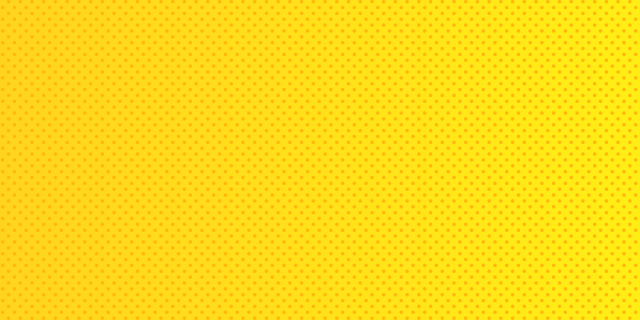
This pattern is drawn by a Shadertoy shader. Its source:

```glsl
#define DOTS_DOWN 27.3
#define DOT_RADIUS 0.150
#define DOT_ORIGIN vec2(0.0268, 0.9948)
#define DOT_COLOR vec3(1.0, 0.725, 0.045)
#define LEFT_COLOR vec3(1.0, 0.832, 0.122)
#define RIGHT_COLOR vec3(1.0, 0.934, 0.082)

// Distance to the nearest centre of a square grid with unit pitch
float gridDistance(vec2 p) {
    return length(fract(p + 0.5) - 0.5);
}

// Two interleaved grids form the staggered rows
float staggeredDots(vec2 p) {
    return min(gridDistance(p), gridDistance(p + 0.5)) - DOT_RADIUS;
}

void mainImage(out vec4 fragColor, in vec2 fragCoord) {
    vec2 uv = fragCoord / iResolution.y;
    float pixelWidth = DOTS_DOWN / iResolution.y;

    // Background sweep from warm to lemon yellow
    float sweep = fragCoord.x / iResolution.x;
    vec3 color = mix(LEFT_COLOR, RIGHT_COLOR, sweep);

    // Dots with an edge one pixel wide
    float edge = staggeredDots((uv - DOT_ORIGIN) * DOTS_DOWN);
    float coverage = clamp(0.5 - edge / pixelWidth, 0.0, 1.0);
    color = mix(color, DOT_COLOR, coverage);

    fragColor = vec4(color, 1.0);
}
```
